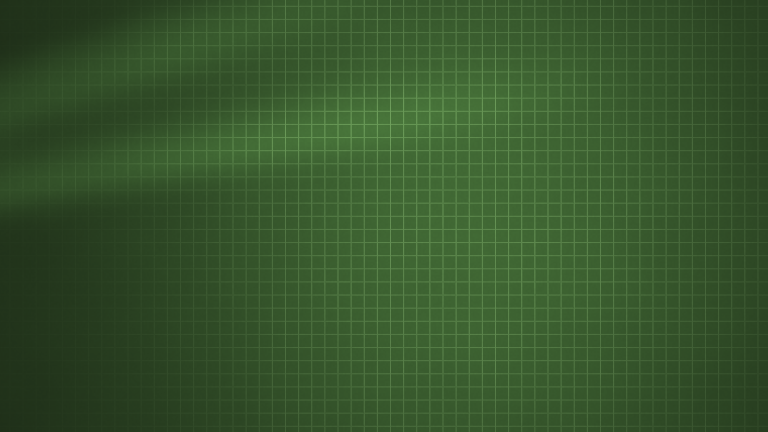
Give the GLSL for this background, as a Shadertoy shader.

```glsl
// Fine pale grid on a dark green board, with soft slanted light beams and worn lines.

const float PITCH = 0.03038;               // cell size, in canvas heights
const float LINE_WIDTH = 0.0023;
const vec2 GRID_ORIGIN = vec2(0.0229, 0.9854);
const vec3 BOARD_TINT = vec3(0.59, 1.0, 0.48);
const vec3 BOARD_FLOOR = vec3(0.012, 0.0, 0.008);
const vec3 LINE_GLOW = vec3(0.16, 0.18, 0.14);

// Hash without sine
float hash(vec2 p) {
    vec3 q = fract(vec3(p.xyx) * 0.1031);
    q += dot(q, q.yzx + 33.33);
    return fract((q.x + q.y) * q.z);
}

float valueNoise(vec2 p) {
    vec2 cell = floor(p);
    vec2 f = fract(p);
    f = f * f * (3.0 - 2.0 * f);
    float low = mix(hash(cell), hash(cell + vec2(1, 0)), f.x);
    float high = mix(hash(cell + vec2(0, 1)), hash(cell + vec2(1, 1)), f.x);
    return mix(low, high, f.y);
}

float layeredNoise(vec2 p) {
    float sum = 0.0;
    float gain = 0.5;
    for (int i = 0; i < 3; i++) {
        sum += gain * valueNoise(p);
        p = p * 2.03 + 17.0;
        gain *= 0.5;
    }
    return sum;
}

// Slanted band with separate softness below and above its axis
float beam(vec2 p, float height, float slope, float below, float above) {
    float d = p.y - height - slope * p.x;
    float t = d / (d < 0.0 ? below : above);
    return exp(-t * t);
}

// Pixel coverage of evenly spaced lines, x: upright, y: level
vec2 gridLines(vec2 p, vec2 origin, float pitch, float width, float pixel) {
    vec2 d = abs(fract((p - origin) / pitch + 0.5) - 0.5) * pitch;
    return clamp((0.5 * (width + pixel) - d) / pixel, 0.0, min(1.0, width / pixel));
}

// Broad glow, beams and shadow bands
float boardLight(vec2 p) {
    vec2 d = (p - vec2(1.08, 0.52)) / vec2(0.78, 0.86);
    float light = 0.165 + 0.245 * exp(-dot(d, d));
    float mainFade = 1.0 - smoothstep(0.5, 1.6, p.x);
    float upperFade = 1.0 - smoothstep(0.3, 1.1, p.x);
    light += 0.10 * mainFade * beam(p, 0.56, 0.175, 0.06, 0.085);
    light += 0.085 * upperFade * beam(p, 0.745, 0.33, 0.075, 0.10);
    light -= 0.015 * upperFade * beam(p, 0.88, 0.32, 0.04, 0.05);
    return light;
}

void mainImage(out vec4 fragColor, in vec2 fragCoord) {
    vec2 p = fragCoord / iResolution.y;
    float pixel = 1.0 / iResolution.y;

    // Board with faint mottling and grain
    float light = boardLight(p);
    light *= 1.0 + 0.05 * (layeredNoise(p * 9.0) - 0.44);
    light *= 1.0 + 0.03 * (valueNoise(p * 260.0) - 0.5);
    vec3 color = BOARD_FLOOR + light * BOARD_TINT;

    // Lines fade in the shade and toward the left, and are worn unevenly
    vec2 lines = gridLines(p, GRID_ORIGIN, PITCH, LINE_WIDTH, pixel);
    float line = max(lines.x, 0.8 * lines.y);
    float wear = mix(0.75, 1.15, layeredNoise(p * 14.0 + 5.0));
    float visibility = mix(0.12, 1.0, smoothstep(0.17, 0.45, light));
    visibility *= mix(0.35, 1.0, smoothstep(0.0, 0.8, p.x));
    color += LINE_GLOW * line * wear * visibility;

    fragColor = vec4(color, 1.0);
}
```
